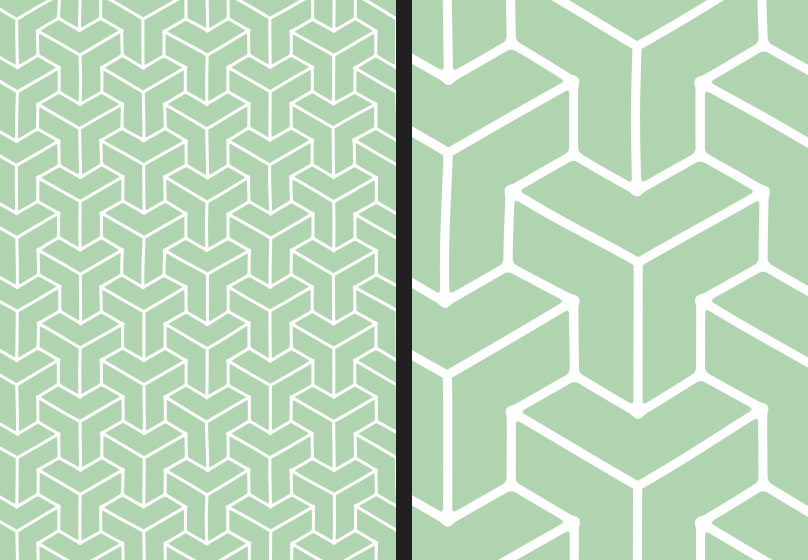
Left: the whole. Right: its middle third, enlarged.
Give the GLSL for this pattern, as a WebGL 1 fragment shader.

```glsl
precision highp float;
// Interlocking three-armed blocks in pale green, outlined with slightly uneven white lines.

uniform vec2 u_resolution;

#define UNIT 0.04358                // block edge, as a share of canvas height
#define ORIGIN vec2(0.0160, 0.0091) // centre of one block, from the canvas centre
#define LINE_WIDTH 0.125            // in block edges
#define CORNER_FILLET 0.06          // softening of inner corners
#define WOBBLE 0.07                 // drift of the outlines
#define GREEN vec3(0.69, 0.83, 0.69)
#define WHITE vec3(1.0)

const float ROOT3 = 1.7320508;

float hash(vec2 p) {
  return fract(sin(dot(p, vec2(127.1, 311.7))) * 43758.5453);
}

float valueNoise(vec2 p) {
  vec2 cell = floor(p);
  vec2 f = fract(p);
  f = f * f * (3.0 - 2.0 * f);
  float low = mix(hash(cell), hash(cell + vec2(1.0, 0.0)), f.x);
  float high = mix(hash(cell + vec2(0.0, 1.0)), hash(cell + 1.0), f.x);
  return mix(low, high, f.y);
}

float segmentDistance(vec2 p, vec2 a, vec2 b) {
  vec2 ab = b - a;
  return length(p - a - ab * clamp(dot(p - a, ab) / dot(ab, ab), 0.0, 1.0));
}

float smoothMin(float a, float b) {
  float h = max(CORNER_FILLET - abs(a - b), 0.0) / CORNER_FILLET;
  return min(a, b) - 0.25 * h * h * CORNER_FILLET;
}

// Offset from the nearest block centre; alternate columns drop by half a block.
vec2 hexRepeat(vec2 p) {
  vec2 period = vec2(3.0 * ROOT3, 3.0);
  vec2 a = mod(p + 0.5 * period, period) - 0.5 * period;
  vec2 b = mod(p, period) - 0.5 * period;
  return dot(a, a) < dot(b, b) ? a : b;
}

// Mirror the three arms onto the right half of the lower arm.
vec2 foldArms(vec2 p) {
  vec2 normal = vec2(0.5, 0.5 * ROOT3);
  p.x = abs(p.x);
  p -= 2.0 * max(dot(p, normal), 0.0) * normal;
  p.x = abs(p.x);
  return p;
}

float outlineDistance(vec2 p) {
  p = foldArms(hexRepeat(p));
  vec2 armEnd = vec2(0.0, -2.0);
  vec2 outer = vec2(0.5 * ROOT3, -1.5);
  vec2 inner = vec2(0.5 * ROOT3, -0.5);
  float d = segmentDistance(p, vec2(0.0), armEnd);           // central ridge
  d = smoothMin(d, segmentDistance(p, armEnd, outer));       // arm tip
  d = smoothMin(d, segmentDistance(p, outer, inner));        // arm side
  return smoothMin(d, segmentDistance(p, inner, 3.0 * inner)); // adjoining ridge
}

void main() {
  vec2 p = ((gl_FragCoord.xy - 0.5 * u_resolution) / u_resolution.y - ORIGIN) / UNIT;
  float pixel = 1.0 / (u_resolution.y * UNIT);

  // gentle hand-placed irregularity
  vec2 drift = vec2(valueNoise(p * 0.5 + 31.0), valueNoise(p * 0.5 + 77.0)) - 0.5;
  p += WOBBLE * drift;

  float edge = outlineDistance(p) - 0.5 * LINE_WIDTH;
  float line = clamp(0.5 - edge / pixel, 0.0, 1.0);
  gl_FragColor = vec4(mix(GREEN, WHITE, line), 1.0);
}
```
